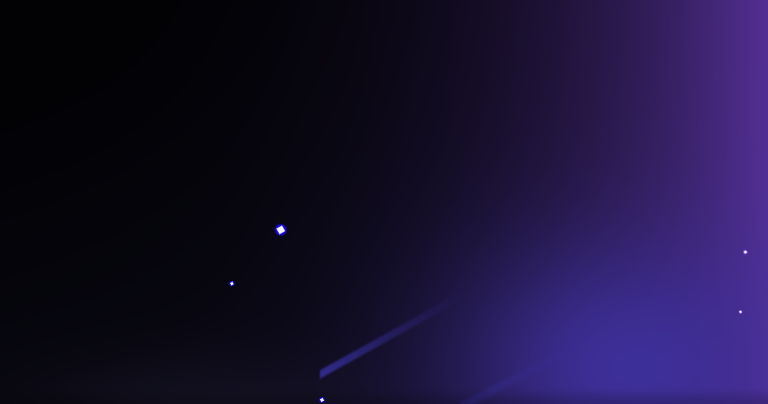
Write a Shadertoy shader that draws this background.

```glsl
// Night backdrop: a near-black field warming to violet on the right, with a
// soft indigo glow low down, two slanted light streaks and a few sparks.
// Built from power ramps, Gaussian glows and distance functions.

#define NIGHT        vec3(0.006, 0.005, 0.014)
#define NAVY         vec3(0.032, 0.030, 0.070)
#define VIOLET       vec3(0.325, 0.185, 0.580)
#define INDIGO       vec3(0.245, 0.190, 0.620)
#define HAZE         vec3(0.045, 0.040, 0.060)
#define STREAK       vec3(0.210, 0.180, 0.600)
#define SPARK_BLUE   vec3(0.080, 0.040, 0.950)
#define SPARK_PINK   vec3(0.560, 0.350, 0.850)
#define VIOLET_POWER 3.3
#define GLOW_CENTRE  vec2(1.56, 0.09)
#define GLOW_RADIUS  vec2(0.43, 0.32)

// Elliptical Gaussian falloff, 1 at the centre.
float glow(vec2 p, vec2 centre, vec2 radius) {
    vec2 q = (p - centre) / radius;
    return exp(-dot(q, q));
}

// Beam that starts crisp at a and fades out towards b.
float streak(vec2 p, vec2 a, vec2 b, float halfWidth, float soft) {
    vec2 axis = b - a;
    float len = length(axis);
    vec2 dir = axis / len;
    vec2 q = p - a;
    float along = dot(q, dir) / len;
    float across = abs(dir.x * q.y - dir.y * q.x);
    float body = 1.0 - smoothstep(halfWidth - soft, halfWidth + soft, across);
    float start = smoothstep(-0.004, 0.004, q.x);
    return body * start * pow(clamp(1.0 - along, 0.0, 1.0), 1.1);
}

// Tilted white square core inside a round coloured halo.
vec3 addSpark(vec3 col, vec2 p, vec2 centre, float size, vec3 tint) {
    vec2 q = p - centre;
    float pixel = 1.0 / iResolution.y;
    float halo = 1.0 - smoothstep(size * 0.65, size * 1.15 + pixel * 0.5, length(q));
    vec2 r = abs(mat2(0.87, -0.5, 0.5, 0.87) * q);
    float square = max(r.x, r.y) - size * 0.5;
    float core = 1.0 - smoothstep(-0.5 * pixel, 0.5 * pixel + size * 0.1, square);
    col = mix(col, tint, halo);
    return mix(col, vec3(0.97, 0.96, 1.0), core);
}

void mainImage(out vec4 fragColor, in vec2 fragCoord) {
    vec2 uv = fragCoord / iResolution.xy;
    vec2 p = fragCoord / iResolution.y;

    // Dark field, slightly bluer towards the lower middle
    float depth = (1.0 - uv.y) * 0.65 + uv.x * 0.45;
    vec3 col = mix(NIGHT, NAVY, smoothstep(0.0, 0.9, depth));
    col += HAZE * glow(p, vec2(0.50, -0.04), vec2(0.42, 0.15));

    // Violet side light and indigo glow
    col = mix(col, VIOLET, pow(uv.x, VIOLET_POWER));
    col = mix(col, INDIGO, 0.92 * glow(p, GLOW_CENTRE, GLOW_RADIUS));

    // Slanted streaks
    float nearBeam = streak(p, vec2(0.792, 0.073), vec2(1.150, 0.272), 0.009, 0.005);
    float farBeam = streak(p, vec2(1.140, -0.008), vec2(1.520, 0.190), 0.010, 0.008);
    col = mix(col, STREAK, 0.88 * nearBeam);
    col = mix(col, STREAK, 0.45 * farBeam);

    // Faint shade along the bottom edge
    col *= mix(0.82, 1.0, smoothstep(0.0, 0.045, uv.y));

    // Sparks
    col = addSpark(col, p, vec2(0.695, 0.431), 0.0145, SPARK_BLUE);
    col = addSpark(col, p, vec2(0.574, 0.298), 0.0062, SPARK_BLUE);
    col = addSpark(col, p, vec2(0.797, 0.010), 0.0068, SPARK_BLUE);
    col = addSpark(col, p, vec2(1.845, 0.376), 0.0052, SPARK_PINK);
    col = addSpark(col, p, vec2(1.833, 0.228), 0.0042, SPARK_PINK);

    fragColor = vec4(col, 1.0);
}
```
